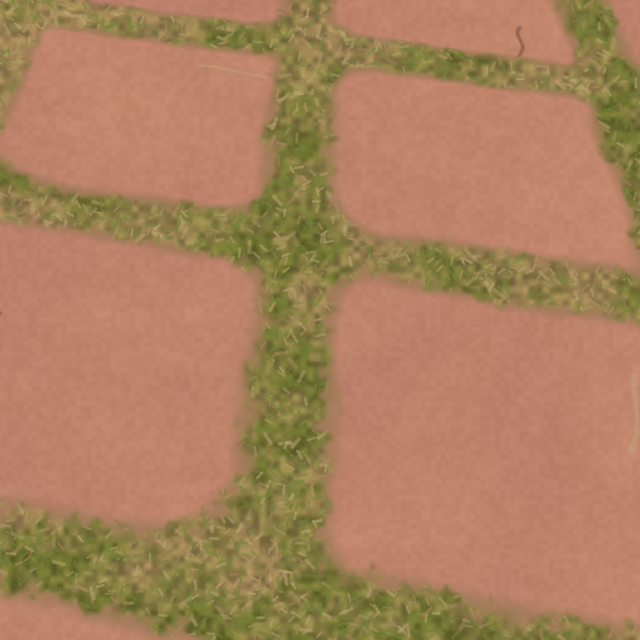
A Shadertoy shader for this texture:

```glsl
// Square clay slabs seen in perspective, parted by joints of worn grass.
// A homography maps the canvas to a unit grid; each cell holds a rounded slab,
// and value noise plus scattered blades fill the joints between them.

const vec3 CLAY_WARM  = vec3(0.765, 0.530, 0.425);
const vec3 CLAY_PINK  = vec3(0.725, 0.490, 0.415);
const vec3 SOIL       = vec3(0.640, 0.485, 0.355);
const vec3 MOSS       = vec3(0.420, 0.430, 0.180);
const vec3 OLIVE      = vec3(0.540, 0.490, 0.270);
const vec3 DRY_GRASS  = vec3(0.620, 0.505, 0.335);
const vec3 FRESH      = vec3(0.460, 0.530, 0.240);
const vec3 STRAW      = vec3(0.760, 0.670, 0.480);
const vec3 CRACK      = vec3(0.490, 0.310, 0.260);

const float JOINT_HALF = 0.095;             // half joint width, in slab units
const vec2 CORNER_RADIUS = vec2(0.05, 0.20);
const float FRAY = 0.055;                   // raggedness of the grass edge
const float BLADE_GRID = 46.0;
const int BLADE_LAYERS = 3;

// Columns: slab step across, slab step down, grid origin (y runs downward).
const mat3 SLAB_TO_CANVAS = mat3(
     0.439, 0.0570, -0.041,
    -0.121, 0.2227, -0.226,
     0.479, 0.0716,  1.000);

float hash(vec2 p) {
    vec3 q = fract(vec3(p.xyx) * 0.1031);
    q += dot(q, q.yzx + 33.33);
    return fract((q.x + q.y) * q.z);
}

vec2 hash2(vec2 p) {
    return vec2(hash(p + 17.3), hash(p + 61.7));
}

float noise(vec2 p) {
    vec2 i = floor(p), f = fract(p);
    f = f * f * (3.0 - 2.0 * f);
    return mix(mix(hash(i), hash(i + vec2(1, 0)), f.x),
               mix(hash(i + vec2(0, 1)), hash(i + vec2(1, 1)), f.x), f.y);
}

float fbm(vec2 p) {
    float sum = 0.0, amp = 0.5;
    for (int i = 0; i < 4; i++) {
        sum += amp * noise(p);
        p = mat2(1.6, 1.2, -1.2, 1.6) * p + 7.1;
        amp *= 0.5;
    }
    return sum / 0.9375;
}

// Distance to a segment given its centre, angle and half length.
float strokeDistance(vec2 p, vec2 centre, float angle, float halfLength) {
    vec2 dir = vec2(cos(angle), sin(angle));
    p -= centre;
    return length(p - dir * clamp(dot(p, dir), -halfLength, halfLength));
}

// Signed distance to the slab, with a different radius at each corner.
float slabDistance(vec2 local, vec2 id) {
    float h = hash(id * 2.0 + step(0.0, local) + 5.0);
    float radius = mix(CORNER_RADIUS.x, CORNER_RADIUS.y, h * h);
    vec2 q = abs(local) - (0.5 - JOINT_HALF) + radius;
    return length(max(q, 0.0)) + min(max(q.x, q.y), 0.0) - radius;
}

vec3 slabColor(vec2 p, vec2 local, vec2 id) {
    float stain = fbm(p * 6.0);
    float pink = 0.6 * hash(id + 3.0) + 0.9 * (stain - 0.5) + 0.35 * (0.5 - p.x);
    vec3 color = mix(CLAY_WARM, CLAY_PINK, clamp(pink, 0.0, 1.0));
    color += 0.035 * (noise(p * 130.0) - 0.5) + 0.03 * (fbm(p * 30.0) - 0.5);

    // One hairline crack and one pale twig per slab, some left out.
    vec2 bent = local + 0.035 * (vec2(noise(local * 9.0), noise(local * 9.0 + 40.0)) - 0.5);
    for (int i = 0; i < 2; i++) {
        vec2 seed = id + 23.0 * float(i + 1);
        vec2 centre = 0.64 * (hash2(seed) - 0.5);
        float d = strokeDistance(bent, centre, 6.2832 * hash(seed + 9.0), 0.11);
        float shown = step(0.35, hash(seed + 31.0)) * (i == 0 ? 0.6 : 0.4);
        color = mix(color, i == 0 ? CRACK : STRAW, shown * smoothstep(0.011, 0.002, d));
    }
    return color;
}

vec3 grassColor(vec2 p) {
    float bare = smoothstep(0.16, 0.0, p.x) * smoothstep(0.55, 0.3, p.y);
    float dry = smoothstep(0.42, 0.72, fbm(p * 8.0 + 3.0) + 0.2 * bare);
    vec3 color = mix(MOSS, OLIVE, smoothstep(0.3, 0.7, fbm(p * 34.0)));
    color = mix(color, DRY_GRASS, 0.8 * dry);
    color *= 0.80 + 0.40 * noise(p * 95.0);

    // Short blades scattered over jittered grids, straw where it is dry.
    for (int layer = 0; layer < BLADE_LAYERS; layer++) {
        vec2 g = p * BLADE_GRID * (1.0 + 0.3 * float(layer)) + 19.0 * float(layer);
        for (int n = 0; n < 9; n++) {
            vec2 cell = floor(g) + vec2(n % 3, n / 3) - 1.0;
            float kind = hash(cell + 47.0);
            float d = strokeDistance(g, cell + hash2(cell), 3.1416 * hash(cell + 83.0), 0.38);
            vec3 blade = kind < 0.3 + 0.4 * dry ? mix(DRY_GRASS, STRAW, hash(cell + 5.0)) : mix(MOSS, FRESH, kind);
            color = mix(color, blade, 0.55 * step(0.45, hash(cell + 71.0)) * smoothstep(0.22, 0.04, d));
        }
    }
    return color;
}

void mainImage(out vec4 fragColor, in vec2 fragCoord) {
    vec2 p = fragCoord / iResolution.xy;
    p.y = 1.0 - p.y;
    vec3 projected = inverse(SLAB_TO_CANVAS) * vec3(p, 1.0);
    vec2 grid = projected.xy / projected.z;
    vec2 id = floor(grid), local = fract(grid) - 0.5;

    // Soft slab edge, then a rim of soil, then frayed grass.
    float d = slabDistance(local, id) + FRAY * (fbm(p * 10.0) - 0.5);
    float frayed = d + FRAY * (noise(p * 60.0) - 0.5);
    vec3 color = mix(slabColor(p, local, id), SOIL, smoothstep(-0.03, 0.015, d));
    color = mix(color, grassColor(p), smoothstep(-0.010, 0.040, frayed));
    fragColor = vec4(color, 1.0);
}
```
